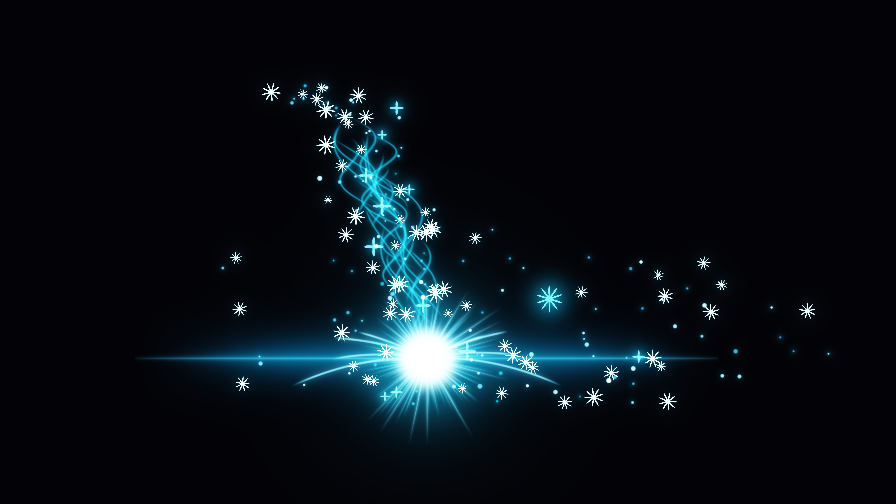
Write a Shadertoy shader that draws this background.

```glsl
// A cyan spark burst on near-black: a white core with rays and a flat flare,
// a curling plume of strands rising to the left, and scattered glinting stars.
// Light is summed from distance formulas and hashed loops, then tone mapped.
#define CORE vec2(0.847, 0.289)
#define BEACON vec2(1.09, 0.407)
#define FLARE_REACH 0.58
#define RAY_COUNT 76.0
#define STRAND_COUNT 32
#define STAR_COUNT 74
#define DOT_COUNT 120
#define NIGHT vec3(0.013, 0.013, 0.028)
#define CYAN vec3(0.06, 0.80, 1.10)
#define WHITE vec3(2.6, 3.6, 3.7)

float hash(float n) { return fract(sin(n * 127.1) * 43758.545); }

// Horizontal centre of the plume at a height above the core
float plumeX(float h) { return -0.5 * pow(max(h, 0.0), 1.5); }

// Soft line or disc of a given half width
float cover(float d, float w) {
    float px = 0.8 / iResolution.y;
    return 1.0 - smoothstep(w - px, w + px, d);
}

// Random place, relative to the core, in the plume or the low wide field
vec2 scatter(float id, float plumeShare) {
    float a = hash(id + 0.13), b = hash(id + 0.37), c = hash(id + 0.71);
    if (hash(id + 0.91) < plumeShare) {
        float h = mix(0.08, 0.55, a);
        return vec2(plumeX(h) + (b + c - 1.0) * 0.15, h);
    }
    float x = mix(-0.52, 0.88, mix(a, 0.5 * (a + c), 0.6));
    float top = mix(0.30, 0.14, min(abs(x) / 0.8, 1.0));
    return vec2(x, mix(-0.09, top, b));
}

float star(vec2 d, float size, float points, float turn) {
    float a = atan(d.y, d.x) + turn;
    float spike = pow(abs(cos(0.5 * points * a)), 5.0);
    return cover(length(d), size * mix(0.24, 1.0, spike));
}

// Straight rays: one per angular cell, each with its own length
float rays(vec2 p, float count, float reach, float seed) {
    float r = length(p);
    float u = (atan(p.y, p.x) / 6.2832 + 0.5) * count;
    float id = floor(u) + seed;
    float across = (fract(u) - mix(0.3, 0.7, hash(id))) * 6.2832 / count * r;
    float len = reach * mix(0.4, 1.0, hash(id + 0.5));
    float fade = 1.0 - smoothstep(0.2 * len, len, r);
    return exp(-abs(across) / 0.0016) * fade;
}

vec3 burst(vec2 p) {
    float r = length(p);
    vec3 light = CYAN * (0.75 * exp(-r * r / 0.0085) + 0.10 * exp(-r * r / 0.03));
    light += WHITE * 2.0 * exp(-pow(r / 0.046, 3.0));
    light += (CYAN * 1.5 + 0.25) * rays(p, RAY_COUNT, 0.165, 3.0);
    light += (CYAN + 0.5) * rays(p, RAY_COUNT * 0.45, 0.19, 211.0);
    // Drooping arcs thrown to alternate sides
    for (int i = 0; i < 8; i++) {
        float id = float(i) + 40.0;
        float x = p.x * (i % 2 == 0 ? 1.0 : -1.0);
        float len = i < 2 ? 0.27 : mix(0.10, 0.22, hash(id));
        float lift = i < 2 ? 0.05 : mix(0.05, 0.55, hash(id + 0.4));
        float slope = lift - 1.9 * x;
        float d = abs(p.y - lift * x + 0.95 * x * x) / sqrt(1.0 + slope * slope);
        float span = smoothstep(0.0, 0.04, x) * (1.0 - smoothstep(len * 0.8, len, x));
        light += (CYAN + 0.45) * span * (cover(d, 0.0016) + 0.25 * exp(-d / 0.005));
    }
    return light;
}

vec3 flare(vec2 p) {
    float f = max(1.0 - abs(p.x) / FLARE_REACH, 0.0);
    float y = abs(p.y);
    float halo = 0.55 * exp(-y / (0.004 + 0.026 * f)) + 0.13 * exp(-y * y / 0.0035);
    vec3 light = CYAN * vec3(0.3, 0.85, 1.0) * halo * smoothstep(0.0, 0.55, f);
    return light + (CYAN + 0.15) * 0.8 * exp(-y / 0.0022) * sqrt(f);
}

vec3 plume(vec2 p) {
    float x = p.x - plumeX(p.y);
    float body = smoothstep(0.0, 0.08, p.y) * (1.0 - smoothstep(0.30, 0.45, p.y));
    vec3 light = CYAN * 0.16 * body * exp(-x * x / 0.002);
    for (int i = 0; i < STRAND_COUNT; i++) {
        float id = float(i) * 1.7 + 90.0;
        float middle = mix(0.07, 0.40, hash(id));
        float halfSpan = mix(0.035, 0.10, hash(id + 0.2));
        float amp = mix(0.012, 0.042, hash(id + 0.4));
        float freq = mix(18.0, 48.0, hash(id + 0.6));
        float phase = freq * p.y + 6.2832 * hash(id + 0.8);
        float shift = (hash(id + 0.9) - 0.5) * 0.07;
        float slope = amp * freq * cos(phase);
        float d = abs(x - shift - amp * sin(phase)) / sqrt(1.0 + slope * slope);
        float span = 1.0 - smoothstep(0.5, 1.0, abs(p.y - middle) / halfSpan);
        light += CYAN * span * (0.6 * cover(d, 0.0016) + 0.22 * exp(-d / 0.004));
    }
    return light;
}

vec3 sparks(vec2 p) {
    vec3 light = vec3(0.0);
    for (int i = 0; i < STAR_COUNT; i++) {
        float id = float(i) * 2.3 + 11.0, kind = hash(id + 0.55);
        vec2 d = p - scatter(id, 0.5);
        float r = length(d);
        if (r > 0.09) continue;
        bool cross = kind < 0.28;
        float size = mix(0.008, 0.019, hash(id + 0.25));
        light += (cross ? CYAN * 1.6 + 0.5 : WHITE)
            * star(d, size, cross ? 4.0 : 9.0, cross ? 0.0 : kind * 6.0);
        light += CYAN * (cross ? 0.8 : 0.16) * exp(-r / 0.009);
    }
    for (int i = 0; i < DOT_COUNT; i++) {
        float id = float(i) * 3.1 + 307.0, tone = hash(id + 0.45);
        float r = length(p - scatter(id, 0.4));
        float size = mix(0.0012, 0.0045, pow(hash(id + 0.65), 2.0));
        light += mix(CYAN, WHITE, tone * tone) * cover(r, size);
        light += CYAN * 0.25 * exp(-r / 0.004);
    }
    vec2 b = p - BEACON + CORE;
    light += (CYAN * 2.0 + 0.4) * star(b, 0.026, 10.0, 0.3);
    return light + CYAN * (exp(-length(b) / 0.012) + 0.3 * exp(-dot(b, b) / 0.0015));
}

void mainImage(out vec4 fragColor, in vec2 fragCoord) {
    vec2 p = fragCoord / iResolution.y - CORE;
    vec3 light = burst(p) + flare(p) + plume(p) + sparks(p);
    fragColor = vec4(NIGHT + (1.0 - NIGHT) * (1.0 - exp(-1.25 * light)), 1.0);
}
```
